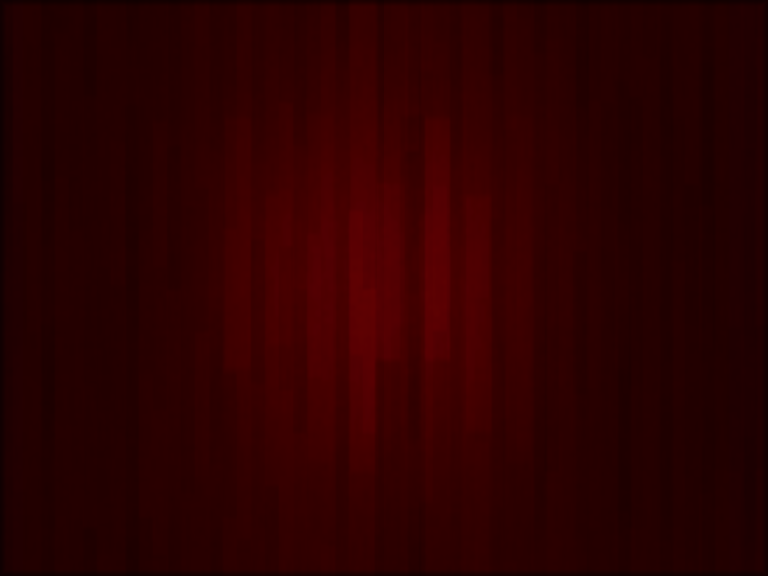
Reproduce this background procedurally as a WebGL 2 fragment shader.

```glsl
#version 300 es
precision highp float;

uniform vec2 u_resolution;
out vec4 fragColor;

float hash(vec2 p) {
    return fract(sin(dot(p, vec2(127.1, 311.7))) * 43758.5453);
}

float noise(vec2 p) {
    vec2 i = floor(p), f = fract(p);
    f = f * f * (3.0 - 2.0 * f);
    return mix(mix(hash(i), hash(i + vec2(1, 0)), f.x),
               mix(hash(i + vec2(0, 1)), hash(i + vec2(1, 1)), f.x), f.y);
}

// Soft-edged interval
float band(float x, float low, float high, float soft) {
    return smoothstep(low - soft, low + soft, x) * (1.0 - smoothstep(high - soft, high + soft, x));
}

// Random tone along one column, with staggered board ends
float columnTone(float column, float y) {
    float along = y * 4.0 + hash(vec2(column, 7.0));
    float row = floor(along);
    return mix(hash(vec2(column, row)), hash(vec2(column, row + 1.0)),
               smoothstep(0.96, 1.0, fract(along))) - 0.5;
}

// Narrow boards side by side
float boardTone(vec2 uv) {
    float x = uv.x * 54.86;
    return mix(columnTone(floor(x), uv.y), columnTone(floor(x) + 1.0, uv.y),
               smoothstep(0.84, 1.0, fract(x)));
}

// Dark strips between the wider pairs of boards, broken along their length
float grooves(vec2 uv) {
    float start = uv.x < 0.5 ? 0.328 : 0.586;
    float cell = (uv.x - start) / 0.0547 + 0.25;
    float depth = 0.25 + 1.1 * noise(vec2(floor(cell) * 3.0, uv.y * 6.0));
    return depth * band(fract(cell), 0.25, 0.56, 0.04);
}

// Wide boards: left edge, bottom, top, tone
float wideBoards(vec2 uv) {
    vec4 boards[11] = vec4[11](
        vec4(0.293, 0.36, 0.795, 0.11), vec4(0.346, 0.40, 0.67, 0.06),
        vec4(0.401, 0.20, 0.80, 0.06), vec4(0.456, 0.18, 1.10, 0.10),
        vec4(0.492, 0.375, 0.80, 0.01), vec4(0.488, -0.1, 0.375, -0.16),
        vec4(0.521, -0.1, 0.375, -0.12), vec4(0.521, 0.375, 0.80, -0.10),
        vec4(0.553, 0.375, 0.795, 0.16), vec4(0.607, 0.25, 0.66, 0.12),
        vec4(0.660, 0.20, 0.80, 0.05));
    float tone = 0.0;
    for (int i = 0; i < 11; i++) {
        vec4 b = boards[i];
        tone += b.w * band(uv.x, b.x, b.x + 0.033, 0.002) * band(uv.y, b.y, b.z, 0.008);
    }
    return tone;
}

void main() {
    vec2 uv = gl_FragCoord.xy / u_resolution;
    vec2 d = uv - vec2(0.49, 0.5);

    // Central glow over a broad upright column of light
    float light = 0.131 + 0.045 * exp(-pow(d.x / 0.27, 2.0))
                + 0.145 * exp(-pow(d.x / 0.2, 2.0) - pow(d.y / 0.33, 2.0));

    // Board tones, with mottled grain along and across them
    float grain = noise(uv * vec2(200.0, 20.0)) + noise(uv * vec2(130.0, 90.0)) - 1.0;
    float tone = 1.0 + wideBoards(uv) - 0.11 * grooves(uv)
               + 0.13 * boardTone(uv) + 0.05 * grain;
    float red = light * tone;

    // Thin dark border
    vec2 rim = min(uv, 1.0 - uv) * vec2(4.0, 3.0) / 3.0;
    red *= mix(0.55, 1.0, smoothstep(0.0, 0.013, min(rim.x, rim.y)));

    float blue = 0.004 * smoothstep(0.42, 0.5, abs(d.x)) + 0.008 * smoothstep(0.26, 0.34, red);
    fragColor = vec4(red, 0.006 * smoothstep(0.33, 0.4, red), blue, 1.0);
}
```
